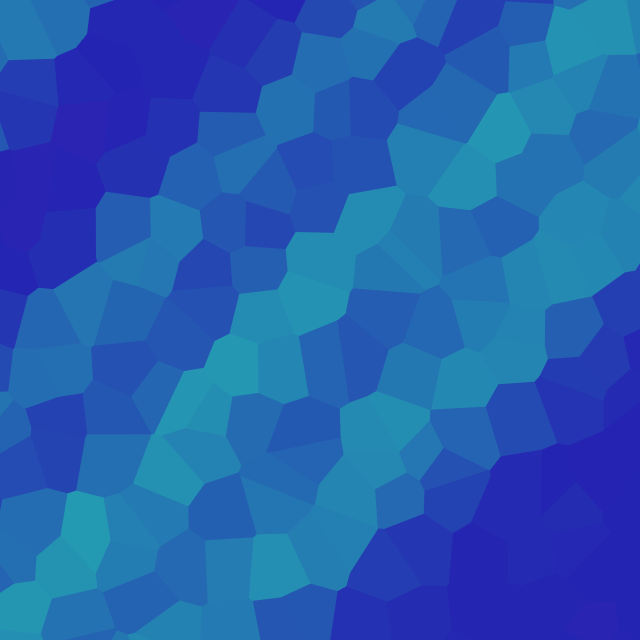
Reproduce this background procedurally as a three.js fragment shader.

```glsl
// Draws a mosaic of irregular cells tinted by diagonal teal bands on deep blue.
varying vec2 vUv;

const float CELLS = 13.0;

// Sine-free hash: two values in 0..1 for each grid cell
vec2 hash22(vec2 p) {
  vec3 q = fract(vec3(p.xyx) * vec3(0.1031, 0.1030, 0.0973));
  q += dot(q, q.yzx + 33.33);
  return fract((q.xx + q.yz) * q.zy);
}

float bump(float x, float center, float width) {
  float t = (x - center) / width;
  return exp(-t * t);
}

// Band strength across the rising diagonal, used as the green channel
float bands(vec2 p) {
  float across = p.y - p.x;
  float along = p.x + p.y;
  float bend = 0.025 * cos((along - 0.9) * 3.8);
  return 0.13
    + 0.16 * bump(across, -0.08, 0.42)
    + 0.30 * bump(across, -0.31, 0.13)
    + 0.31 * bump(across, 0.04 + bend, 0.12)
    + 0.28 * bump(across, 0.38, 0.10)
    + 0.32 * bump(across, 0.92, 0.10);
}

// Flat colour of the cell that grows from a seed
vec3 cellColor(vec2 seed) {
  float grain = hash22(floor(seed) + 71.0).x - 0.5;
  float green = bands(seed / CELLS) + 0.05 * grain;
  float violet = max(0.14 - green, 0.0);
  return vec3(0.14 + violet, clamp(green, 0.14, 0.60), 0.70);
}

void main() {
  vec2 p = vUv * CELLS;
  vec2 home = floor(p);
  vec2 nearest = p, second = p;
  float nearDist = 1e3, secondDist = 1e3;

  // Find the two closest jittered seeds
  for (int j = -2; j <= 2; j++) {
    for (int i = -2; i <= 2; i++) {
      vec2 cell = home + vec2(float(i), float(j));
      vec2 seed = cell + 0.02 + 0.96 * hash22(cell + 19.0);
      vec2 offset = seed - p;
      float dist = dot(offset, offset);
      if (dist < nearDist) {
        second = nearest;
        secondDist = nearDist;
        nearest = seed;
        nearDist = dist;
      } else if (dist < secondDist) {
        second = seed;
        secondDist = dist;
      }
    }
  }

  // Distance to the shared border, blended over about one sample
  float border = 0.5 * (secondDist - nearDist) / max(distance(nearest, second), 1e-3);
  float inside = clamp(0.5 + border / (fwidth(vUv.x) * CELLS), 0.5, 1.0);
  vec3 color = mix(cellColor(second), cellColor(nearest), inside);
  gl_FragColor = vec4(color, 1.0);
}
```
